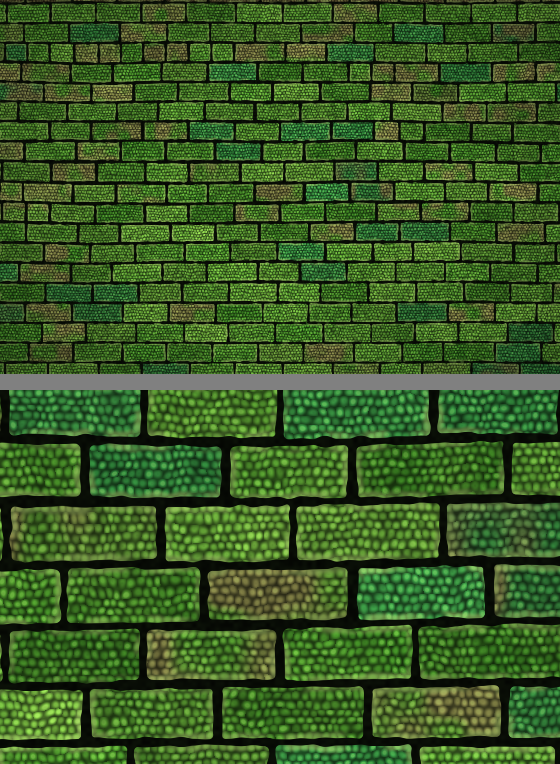
Top, the full canvas; bottom, a detail of the centre.
This texture is drawn by a Shadertoy shader. Its source:

```glsl
const float COLUMNS = 12.0;
const float ROWS = 18.73;
const float TOP_STRIP = 0.15;      // part of a course visible above the first full one
const float HALF_JOINT = 0.055;    // in course heights
const float BUMPS_PER_ROW = 6.8;

const vec3 MORTAR = vec3(0.03, 0.045, 0.02);
const vec3 DEEP_GREEN = vec3(0.17, 0.40, 0.10);
const vec3 LEAF_GREEN = vec3(0.34, 0.51, 0.18);
const vec3 TEAL = vec3(0.13, 0.40, 0.20);
const vec3 WORN_BROWN = vec3(0.43, 0.39, 0.23);
const vec3 PALE_RIM = vec3(0.57, 0.68, 0.36);

float hash(vec2 p) {
    vec3 q = fract(vec3(p.xyx) * 0.1031);
    q += dot(q, q.yzx + 33.33);
    return fract((q.x + q.y) * q.z);
}

float noise(vec2 p) {
    vec2 i = floor(p), f = fract(p);
    f = f * f * (3.0 - 2.0 * f);
    vec2 e = vec2(0.0, 1.0);
    return mix(mix(hash(i), hash(i + e.yx), f.x),
               mix(hash(i + e.xy), hash(i + e.yy), f.x), f.y);
}

// Uneven position of the joint with the given index
float jointX(float index, float row) {
    return index + 0.16 * (hash(vec2(index + 31.0, row + 57.0)) - 0.5);
}

// Left and right ends of the brick holding x
vec2 brickSpan(float x, float row, float halfBrickEnd) {
    float i = floor(x);
    if (x < jointX(i, row)) i -= 1.0;
    else if (x > jointX(i + 1.0, row)) i += 1.0;
    vec2 span = vec2(jointX(i, row), jointX(i + 1.0, row));
    bool isSplit = span.x < halfBrickEnd || hash(vec2(i + 83.0, row + 11.0)) > 0.985;
    float middle = 0.5 * (span.x + span.y);
    if (isSplit) span = x < middle ? vec2(span.x, middle) : vec2(middle, span.y);
    return span;
}

float roundedBox(vec2 p, vec2 halfSize, float radius) {
    vec2 d = abs(p) - halfSize + radius;
    return length(max(d, 0.0)) + min(max(d.x, d.y), 0.0) - radius;
}

// Staggered, jittered knobs: 0 in the pits, 1 on the tops
float bumps(vec2 p) {
    p += 0.7 * vec2(noise(p * 0.4), noise(p * 0.4 + 40.0));
    p.x += 0.5 * mod(floor(p.y), 2.0);
    vec2 cell = floor(p);
    vec2 jitter = vec2(hash(cell), hash(cell + 71.0)) - 0.5;
    float d = length(fract(p) - 0.5 - 0.25 * jitter);
    return smoothstep(0.65, 0.12, d) * mix(0.55, 1.0, hash(cell + 19.0));
}

vec3 brickColor(vec2 id, vec2 p, float wornBand) {
    vec3 color = mix(DEEP_GREEN, LEAF_GREEN, 0.65 * hash(id) + 0.35 * noise(p * 1.3));
    color = mix(color, TEAL, 0.75 * step(0.86, hash(id + 7.0)));
    float worn = smoothstep(0.80, 0.92, hash(id + 23.0) + 0.13 * wornBand);
    worn *= smoothstep(0.15, 0.65, noise(p * 1.6 + 90.0));
    return mix(color, WORN_BROWN, 0.85 * worn);
}

void mainImage(out vec4 fragColor, in vec2 fragCoord) {
    vec2 uv = fragCoord / iResolution.xy;
    float pixel = ROWS / iResolution.y;
    float brickWidth = 1.5 * ROWS / COLUMNS;

    // Wall coordinates in course heights, counted from the top
    vec2 wall = vec2(uv.x * COLUMNS * brickWidth, (1.0 - uv.y) * ROWS - TOP_STRIP);
    float sag = smoothstep(0.1, 0.5, uv.y) * smoothstep(1.0, 0.6, uv.y);
    wall.y += (0.06 + 0.16 * sag) * (noise(wall * vec2(0.22, 0.3)) - 0.5);

    // Running bond with uneven course offsets
    float row = floor(wall.y);
    float offset = 0.5 * mod(row, 2.0) + 0.24 * (hash(vec2(row + 5.0, 3.0)) - 0.5);
    float x = uv.x * COLUMNS - offset;
    vec2 span = brickSpan(x, row, row == 2.0 ? 4.6 : -9.0);
    vec2 id = vec2(floor(span.x * 2.0 + 0.5) + 40.0, row + 60.0);

    // Brick outline, slightly tilted and chipped
    vec2 local = vec2((x - 0.5 * (span.x + span.y)) * brickWidth, fract(wall.y) - 0.5);
    local.y += 0.035 * (hash(id + 3.0) - 0.5) * local.x;
    float gap = HALF_JOINT + 0.035 * sag * hash(id + 13.0);
    vec2 halfSize = vec2(0.5 * (span.y - span.x) * brickWidth, 0.5) - gap;
    float d = roundedBox(local, halfSize, 0.07);
    d += 0.06 * (noise(wall * 5.0) - 0.5);
    float cover = smoothstep(0.6 * pixel, -0.6 * pixel, d);

    // Knobbly face and pale worn rim
    float knob = bumps(wall * BUMPS_PER_ROW);
    float grain = noise(wall * 13.0);
    float wornBand = exp(-14.0 * (uv.y - 0.55) * (uv.y - 0.55));
    vec3 color = brickColor(id, wall, wornBand);
    color = mix(color, WORN_BROWN * 0.6, step(row, -0.5));
    color *= 0.38 + 0.95 * knob + 0.3 * grain;
    color = mix(color, PALE_RIM, 0.25 * smoothstep(0.65, 0.95, knob));
    float rim = smoothstep(-0.13, -0.04, d) * smoothstep(0.25, 0.7, noise(wall * 3.0 + 17.0));
    color = mix(color, PALE_RIM, 0.5 * rim);

    // Broad light, dimmer toward the corners
    vec2 fromCenter = uv - vec2(0.5, 0.48);
    float light = 1.12 - 0.75 * dot(fromCenter, fromCenter);
    light *= 0.88 + 0.24 * hash(id + 29.0);
    color = mix(MORTAR * (0.5 + grain), color * light, cover);
    fragColor = vec4(color, 1.0);
}
```
